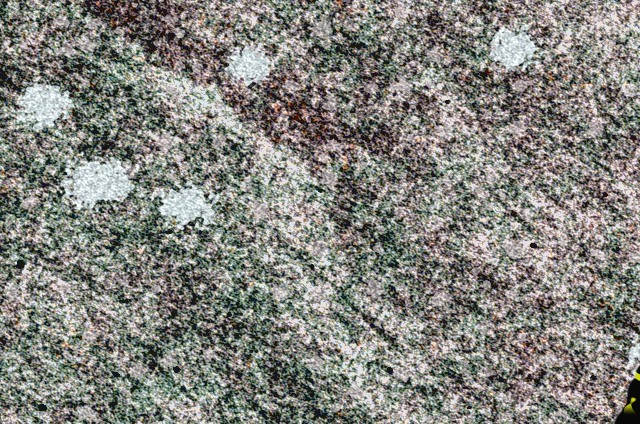
Give the GLSL for this texture, as a WebGL 1 fragment shader.

```glsl
precision highp float;
uniform vec2 u_resolution;

const vec3 SHADOW = vec3(0.09, 0.085, 0.095);
const vec3 MOSS = vec3(0.27, 0.31, 0.27);
const vec3 MAUVE = vec3(0.47, 0.42, 0.43);
const vec3 GREEN = vec3(0.45, 0.51, 0.44);
const vec3 SAND = vec3(0.68, 0.66, 0.63);
const vec3 CHALK = vec3(0.90, 0.89, 0.89);
const vec3 LICHEN = vec3(0.83, 0.88, 0.89);
const vec3 PALE_SPOT = vec3(0.78, 0.74, 0.75);
const vec3 LEAF = vec3(0.80, 0.84, 0.08);

vec2 hash2(vec2 p) {
  vec3 q = fract(p.xyx * vec3(0.1031, 0.1030, 0.0973));
  q += dot(q, q.yzx + 33.33);
  return fract((q.xx + q.yz) * q.zy);
}

vec2 gradient(vec2 cell) {
  float angle = 6.2832 * hash2(cell).x;
  return vec2(cos(angle), sin(angle));
}

float noise(vec2 p) {
  vec2 i = floor(p), f = fract(p);
  vec2 u = f * f * f * (f * (f * 6.0 - 15.0) + 10.0);
  float a = dot(gradient(i), f);
  float b = dot(gradient(i + vec2(1, 0)), f - vec2(1, 0));
  float c = dot(gradient(i + vec2(0, 1)), f - vec2(0, 1));
  float d = dot(gradient(i + vec2(1, 1)), f - vec2(1, 1));
  return mix(mix(a, b, u.x), mix(c, d, u.x), u.y);
}

vec2 rotate(vec2 p, float angle) {
  float c = cos(angle), s = sin(angle);
  return vec2(c * p.x - s * p.y, s * p.x + c * p.y);
}

// Scattered ragged discs, at most one per cell; size is in cells
float spots(vec2 p, float scale, float chance, float size, float ragged, float seed) {
  vec2 q = p * scale, cell = floor(q);
  float mask = 0.0;
  for (int j = -1; j <= 1; j++) {
    for (int i = -1; i <= 1; i++) {
      vec2 id = cell + vec2(float(i), float(j));
      vec2 place = hash2(id + seed), shape = hash2(id + seed + 37.0);
      vec2 d = q - id - 0.2 - 0.6 * place;
      d.y *= 1.0 + 0.6 * shape.y;
      float reach = length(d) / (size * (0.6 + 0.6 * shape.x)) + ragged;
      float keep = step(hash2(id + seed + 71.0).x, chance);
      mask = max(mask, keep * (1.0 - smoothstep(0.8, 1.08, reach)));
    }
  }
  return mask;
}

// Pale vein: diffuse on its left side, crisp on its right
float vein(float offset, float width) {
  return smoothstep(-width, -0.02, offset) * (1.0 - smoothstep(-0.01, 0.025, offset));
}

vec3 mineral(float tone, float warmth) {
  vec3 stone = mix(GREEN, MAUVE, smoothstep(-0.12, 0.12, warmth));
  vec3 c = mix(SHADOW, MOSS, smoothstep(0.02, 0.2, tone));
  c = mix(c, stone, smoothstep(0.24, 0.4, tone));
  c = mix(c, SAND, smoothstep(0.46, 0.62, tone));
  return mix(c, CHALK, smoothstep(0.74, 0.92, tone));
}

void main() {
  vec2 p = gl_FragCoord.xy / u_resolution.y;
  float aspect = u_resolution.x / u_resolution.y;
  float depth = 1.0 - p.y;

  // Grain from fine crystals to broad weathering, drawn out along the bedding
  vec2 bed = rotate(p, 0.5) * vec2(0.85, 1.15);
  float coarse = noise(bed * 92.0);
  float fine = noise(bed * 187.0 + 51.0);
  float clump = noise(bed * 47.0 + 17.0);
  float blotch = noise(bed * vec2(17.0, 23.0) + 31.0);
  float broad = noise(p * 3.2 + 8.0) + 0.7 * noise(bed * vec2(6.0, 10.0));

  // Main vein, rusty hollow beside it, and a faint second vein
  float wobble = 0.05 * noise(p * 9.0) + 0.04 * noise(p * 27.0);
  float edge = 0.39 + 0.79 * (depth - 0.14) + 0.11 * sin(6.9 * (depth - 0.18));
  float offset = p.x - edge + wobble;
  float pale = vein(offset, 0.2) * smoothstep(0.06, 0.2, depth);
  float hollow = smoothstep(0.0, 0.03, offset) * (1.0 - smoothstep(0.05, 0.38, offset));
  hollow *= 1.0 - smoothstep(0.26, 0.46, depth);
  float side = p.x - 1.01 - 0.72 * (depth - 0.16) + wobble;
  pale += 0.7 * vein(side, 0.07) * smoothstep(0.12, 0.2, depth) * (1.0 - smoothstep(0.35, 0.46, depth));
  float right = smoothstep(-0.2, 0.5, offset);

  float tone = 0.465 + 0.72 * coarse + 0.74 * fine + 0.55 * clump;
  tone += 0.36 * blotch + 0.3 * broad;
  tone += 0.25 * pale - 0.23 * hollow + 0.08 * (right - 0.5);

  // Cracks and pits
  float crack = noise(rotate(p, 0.75) * vec2(4.0, 24.0) + 5.0) + 0.2 * clump;
  tone -= 0.5 * smoothstep(0.37, 0.52, crack);
  tone -= 0.9 * spots(p, 6.0, 0.22, 0.06, 0.6 * clump + 0.5 * coarse, 13.0);

  // Mineral tints: teal to mauve, cream to blue, and rust flecks
  float warmth = noise(p * 115.0 + 29.0) + 0.7 * noise(p * 19.0) + 0.4 * noise(p * 5.0 + 60.0);
  warmth += 0.22 * (right - 0.5) + 0.4 * hollow - 0.12 * pale;
  vec3 color = mineral(clamp(tone, 0.0, 1.0), warmth);
  color += warmth * vec3(0.07, -0.035, -0.01);
  color += noise(p * 105.0 + 83.0) * vec3(0.06, 0.03, -0.16);
  float rust = noise(p * 62.0 + 40.0) + 0.5 * noise(p * 8.0 + 3.0) + 0.12 * hollow;
  color += smoothstep(0.4, 0.62, rust) * vec3(0.14, 0.0, -0.09);

  // Small pale spots and large lichen patches
  float ragged = 0.6 * noise(p * 32.0) + 0.7 * noise(p * 85.0 + 9.0);
  float speckle = 0.3 * fine + 0.25 * coarse;
  float flecks = spots(p, 23.0, 0.2, 0.24, ragged, 45.0);
  float small = spots(p, 11.0, 0.27, 0.22, ragged, 5.0);
  color = mix(color, PALE_SPOT + speckle, 0.7 * max(flecks, small));
  float large = spots(p, 3.0, 0.42, 0.23, ragged, 22.0);
  color = mix(color, LICHEN + speckle, 0.95 * large);

  // Shaded corner with a few leaves
  float corner = (aspect - p.x) * 2.8 + p.y + 0.04 * noise(p * 30.0);
  float leaf = smoothstep(0.12, 0.2, noise(p * 30.0 + 6.0));
  vec3 gap = mix(vec3(0.03), LEAF, leaf * smoothstep(0.02, 0.05, p.y));
  color = mix(gap, color, smoothstep(0.14, 0.16, corner));

  gl_FragColor = vec4(clamp(color, 0.0, 1.0), 1.0);
}
```
